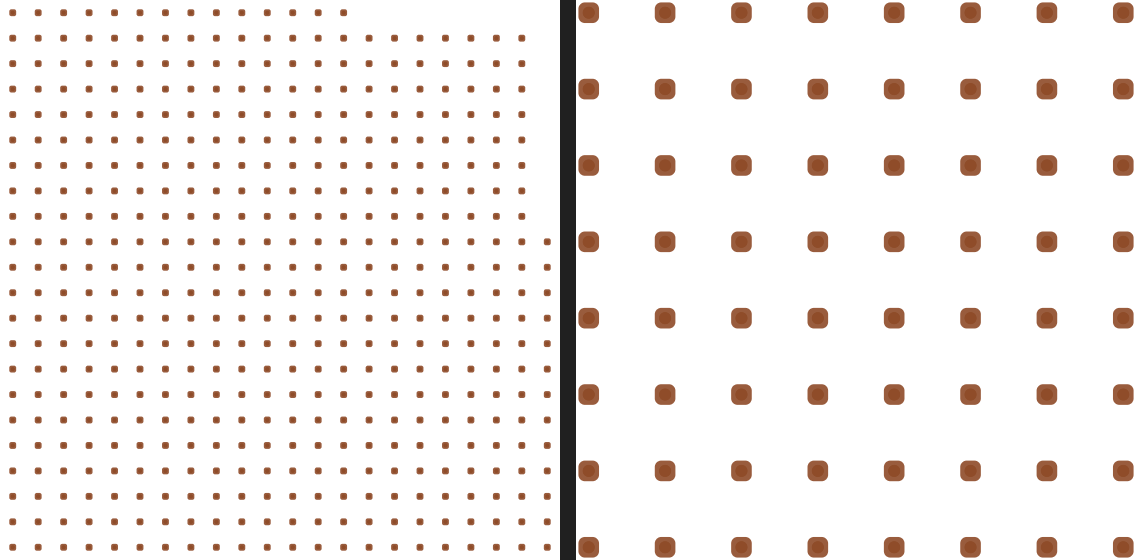
Left: the whole. Right: its middle third, enlarged.
Write a WebGL 1 fragment shader that draws this pattern.

```glsl
precision highp float;
// Grid of small brown rounded dots on white, with a stepped gap at the top right.

uniform vec2 u_resolution;

float roundedSquare(vec2 p, float halfSize, float radius) {
  vec2 q = abs(p) - halfSize + radius;
  return length(max(q, 0.0)) + min(max(q.x, q.y), 0.0) - radius;
}

// 1 where a cell holds a dot; columns count from the left, rows from the top
float isFilled(float column, float row) {
  float topGap = step(13.5, column) * step(row, 0.5);
  float rightGap = step(20.5, column) * step(row, 8.5);
  return 1.0 - max(topGap, rightGap);
}

void main() {
  const float repeats = 22.0;
  vec2 grid = gl_FragCoord.xy / u_resolution * repeats;
  vec2 cell = floor(grid);
  vec2 p = fract(grid) - 0.5;
  float pixel = repeats / min(u_resolution.x, u_resolution.y);

  // Dot with a slightly darker core
  float dist = roundedSquare(p, 0.135, 0.085);
  float coverage = clamp(0.5 - dist / pixel, 0.0, 1.0);
  float core = 1.0 - smoothstep(-0.5 * pixel, 0.5 * pixel, length(p) - 0.08);
  vec3 brown = mix(vec3(0.60, 0.36, 0.24), vec3(0.56, 0.30, 0.16), core);

  coverage *= isFilled(cell.x, repeats - 1.0 - cell.y);
  gl_FragColor = vec4(mix(vec3(1.0), brown, coverage), 1.0);
}
```
